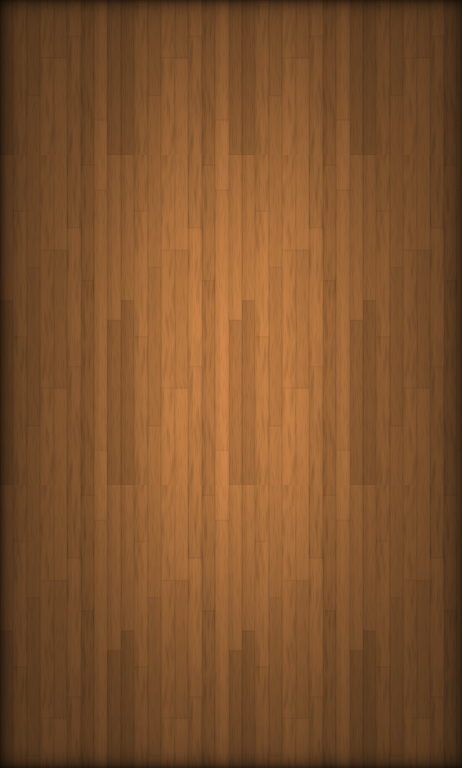
Give the GLSL for this texture, as a WebGL 2 fragment shader.

```glsl
#version 300 es
precision highp float;

uniform vec2 u_resolution;
out vec4 fragColor;

const vec3 WOOD_TINT = vec3(1.0, 0.652, 0.355);
const vec2 TILE_ORIGIN = vec2(0.2326, 0.798);
const vec2 TILE_SIZE = vec2(0.262, 0.43);
const float PLANKS = 9.0;

// Per-plank joint heights within a tile, and tones of its two boards
const float JOINT_LOW[9] = float[9](0.0, 0.0, 0.45, 0.18, 0.294, 0.294, 0.36, 0.62, 0.106);
const float JOINT_HIGH[9] = float[9](0.5, 0.56, 0.83, 0.66, 0.712, 0.712, 0.78, 0.97, 0.894);
const float TONE_IN[9] = float[9](-0.10, -0.13, 0.03, -0.06, 0.02, -0.03, 0.04, -0.06, 0.03);
const float TONE_OUT[9] = float[9](-0.01, -0.03, 0.0, -0.02, 0.04, 0.03, 0.0, -0.08, 0.06);

float hash(vec2 p) {
  p = fract(p * vec2(0.1031, 0.1137));
  p += dot(p, p.yx + 33.33);
  return fract((p.x + p.y) * p.x * 43.7);
}

// Distance to the nearest scattered cell centre
float cellular(vec2 p) {
  vec2 cell = floor(p);
  float nearest = 2.0;
  for (int y = -1; y <= 1; y++) {
    for (int x = -1; x <= 1; x++) {
      vec2 c = cell + vec2(x, y);
      vec2 site = c + vec2(hash(c + 17.0), hash(c + 71.0));
      nearest = min(nearest, length(p - site));
    }
  }
  return nearest;
}

// Soft-edged interval from low to high
float band(float x, float low, float high, float blur) {
  return smoothstep(low - blur, low + blur, x) - smoothstep(high - blur, high + blur, x);
}

float line(float distanceToLine, float width, float blur) {
  return 1.0 - smoothstep(width, width + blur, abs(distanceToLine));
}

// Long wavering fibres, shifted for each plank
float fibres(vec2 p, float seed) {
  float bend = 0.5 * sin(p.y * 31.0 + seed * 5.0) + 0.3 * sin(p.y * 73.0 + seed);
  float sum = 0.0;
  float amplitude = 0.5;
  float frequency = 240.0;
  for (int i = 0; i < 3; i++) {
    sum += amplitude * sin(p.x * frequency + bend * 2.0 + seed * 3.0 + p.y * 9.0);
    frequency *= 1.83;
    amplitude *= 0.6;
    bend = -bend * 1.3;
  }
  return sum;
}

// Short dark pores, slightly slanted along the grain
float flecks(vec2 p, vec2 density) {
  p.x += 0.004 * sin(p.y * 47.0);
  return 1.0 - smoothstep(0.08, 0.42, cellular(p * density));
}

float planks(vec2 uv, float pixel) {
  vec2 tile = (uv - TILE_ORIGIN) / TILE_SIZE;
  float column = fract(tile.x) * PLANKS;
  int id = min(int(column), 8);
  float across = fract(column);
  float along = fract(tile.y);
  float blur = pixel / TILE_SIZE.y;

  float low = JOINT_LOW[id];
  float high = JOINT_HIGH[id];
  float tone = mix(TONE_OUT[id], TONE_IN[id], band(along, low, high, blur * 0.6));

  // Seams beside and between boards
  float plankWidth = TILE_SIZE.x / PLANKS;
  float side = min(across, 1.0 - across) * plankWidth;
  float end = min(abs(along - low), abs(along - high));
  tone -= 0.08 * line(side, 0.0006, 0.0016 + pixel);
  tone -= 0.05 * line(end, 0.001, blur);
  tone -= 0.04 * band(across, 0.0, 0.35, 0.04) * step(0.5, hash(vec2(id, 9.0)));

  // Grain repeats with the tile
  vec2 grain = vec2(fract(tile.x), along) * TILE_SIZE;
  tone += 0.022 * fibres(grain, float(id) * 1.7);
  tone -= 0.05 * flecks(grain, vec2(210.0, 34.0));
  tone -= 0.08 * flecks(grain + 3.0, vec2(75.0, 15.0)) * step(0.45, hash(vec2(id, 4.0)));
  return 1.03 + tone;
}

// Warm oval light from the middle
float glow(vec2 uv) {
  vec2 offset = (uv - vec2(0.51, 0.52)) * vec2(2.15, 1.86);
  return 0.325 + 0.43 * exp(-1.5 * dot(offset, offset));
}

// Shade gathered along the border
float border(vec2 uv, float aspect) {
  vec2 inset = min(uv, 1.0 - uv) * vec2(1.0, aspect);
  return (1.0 - 0.5 * exp(-inset.x / 0.014)) * (1.0 - 0.55 * exp(-inset.y / 0.016));
}

void main() {
  vec2 uv = gl_FragCoord.xy / u_resolution;
  float light = glow(uv) * border(uv, u_resolution.y / u_resolution.x);
  vec3 color = WOOD_TINT * light * planks(uv, 1.0 / u_resolution.y);
  fragColor = vec4(color, 1.0);
}
```
